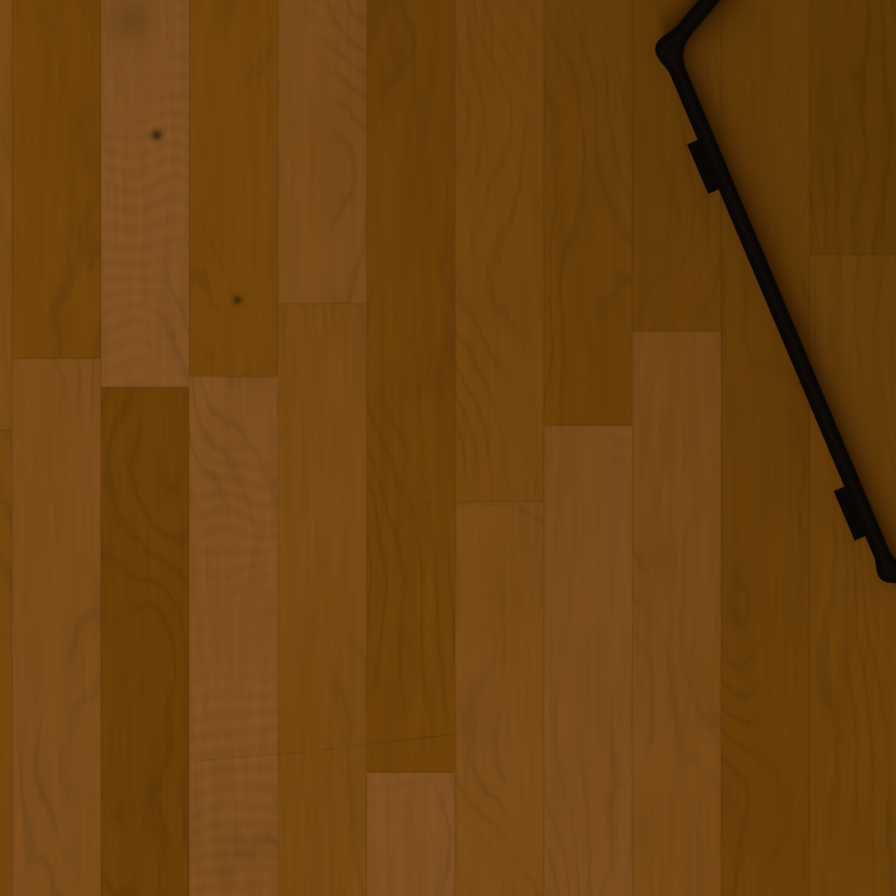
Write a Shadertoy shader that draws this texture.

```glsl
const float PLANK_WIDTH = 0.0989;
const float FIRST_SEAM = 0.0135;
const float SEAM_WIDTH = 0.0011;
const float TUBE_RADIUS = 0.0092;
const float GRAIN_STRENGTH = 0.07;
const float TONE_VARIATION = 0.24;
const vec3 DARK_WOOD = vec3(0.355, 0.205, 0.015);
const vec3 MID_WOOD = vec3(0.43, 0.26, 0.04);
const vec3 PALE_WOOD = vec3(0.475, 0.30, 0.125);
const vec3 SHADOW = vec3(0.16, 0.075, 0.0);
const vec3 TUBE_BLACK = vec3(0.035, 0.022, 0.015);
const vec3 TUBE_SHEEN = vec3(0.09, 0.06, 0.04);
const vec2 BEND_TOP = vec2(0.746, 0.945);
const vec2 BEND_LOW = vec2(0.992, 0.363);

// Per column: joint height, then tone above and below it
const float JOINT[11] = float[](0.52, 0.60, 0.568, 0.58, 0.661, 0.138, 0.44, 0.525, 0.63, -0.2, 0.716);
const float TONE_ABOVE[11] = float[](0.7, 0.42, 1.0, 0.52, 0.82, 0.36, 0.6, 0.38, 0.36, 0.36, 0.22);
const float TONE_BELOW[11] = float[](0.6, 0.82, 0.25, 0.92, 0.68, 1.0, 0.76, 0.86, 0.78, 0.4, 0.45);

float hash(vec2 p) {
    vec3 q = fract(p.xyx * 0.1031);
    q += dot(q, q.yzx + 33.33);
    return fract((q.x + q.y) * q.z);
}

float noise(vec2 p) {
    vec2 i = floor(p), f = fract(p);
    f = f * f * (3.0 - 2.0 * f);
    return mix(mix(hash(i), hash(i + vec2(1, 0)), f.x),
               mix(hash(i + vec2(0, 1)), hash(i + vec2(1, 1)), f.x), f.y);
}

float fbm(vec2 p) {
    float sum = 0.0, gain = 0.5;
    for (int i = 0; i < 4; i++) {
        sum += gain * noise(p);
        p = p * 2.03 + 17.0;
        gain *= 0.5;
    }
    return sum;
}

float segment(vec2 p, vec2 a, vec2 b) {
    vec2 d = b - a;
    return length(p - a - d * clamp(dot(p - a, d) / dot(d, d), 0.0, 1.0));
}

float box(vec2 p, vec2 halfSize) {
    vec2 d = abs(p) - halfSize;
    return length(max(d, 0.0)) + min(max(d.x, d.y), 0.0);
}

float smoothMin(float a, float b, float k) {
    float h = max(k - abs(a - b), 0.0) / k;
    return min(a, b) - 0.25 * k * h * h;
}

float knot(vec2 p, vec2 center, float size) {
    return exp(-dot(p - center, p - center) / (size * size));
}

vec3 woodFloor(vec2 p, float px) {
    float x = (p.x - FIRST_SEAM) / PLANK_WIDTH;
    float column = floor(x);
    int id = clamp(int(column) + 1, 0, 10);
    float above = smoothstep(-px, px, p.y - JOINT[id]);
    float seed = hash(vec2(column + 7.0, step(0.5, above) + 3.0)) * 90.0;
    float tone = mix(TONE_BELOW[id], TONE_ABOVE[id], above);

    // Broad stain, fine fibres and arched growth rings
    tone += TONE_VARIATION * (fbm(p * vec2(14.0, 5.0) + seed) - 0.47);
    float fibre = fbm(p * vec2(190.0, 14.0) + seed) - 0.47;
    float field = noise(p * vec2(13.0, 5.0) + seed) * 6.0 + p.x * 30.0 + p.y * 5.0;
    field += 0.8 * fbm(p * vec2(50.0, 20.0) + seed);
    float rings = pow(0.5 + 0.5 * sin(field * 6.283), 5.0);
    rings *= smoothstep(0.3, 0.75, noise(p * vec2(18.0, 6.0) + seed + 31.0));

    // Pale cross ripples on some planks
    float ripple = sin(p.y * 310.0 + 9.0 * noise(p * vec2(24.0, 12.0) + seed));
    ripple *= smoothstep(0.83, 0.9, tone) * smoothstep(0.4, 0.8, noise(p * vec2(12.0, 7.0) + seed));

    vec3 color = mix(DARK_WOOD, MID_WOOD, clamp(tone * 2.0, 0.0, 1.0));
    color = mix(color, PALE_WOOD, clamp(tone * 2.0 - 1.0, 0.0, 1.0));
    color *= 1.0 + GRAIN_STRENGTH * (fibre * 1.4 - rings + 0.3 * ripple + 0.15);

    // Seams and end joints
    float seam = abs(fract(x + 0.5) - 0.5) * PLANK_WIDTH;
    float joint = abs(p.y - JOINT[id]);
    float gap = 1.0 - smoothstep(SEAM_WIDTH - px, SEAM_WIDTH + px, min(seam, joint));
    color *= 1.0 - 0.08 * gap;

    // Knots and long scratches
    float knots = 0.5 * knot(p, vec2(0.175, 0.849), 0.006) + 0.45 * knot(p, vec2(0.265, 0.665), 0.005);
    knots += 0.13 * knot(p, vec2(0.146, 0.978), 0.025);
    vec2 bent = p + vec2(0.0, 0.006 * noise(p * 12.0));
    float scratch = min(segment(bent, vec2(0.22, 0.155), vec2(0.51, 0.183)),
                        segment(bent, vec2(0.47, 0.441), vec2(0.57, 0.439)));
    knots += 0.13 * (1.0 - smoothstep(0.0, 0.001 + px, scratch)) * noise(p * 60.0);
    return color * (1.0 - knots);
}

void mainImage(out vec4 fragColor, in vec2 fragCoord) {
    vec2 p = fragCoord / iResolution.y;
    float px = 1.0 / iResolution.y;
    vec3 color = woodFloor(p, px);

    // Light falls off towards the upper right
    color *= 1.03 - 0.13 * smoothstep(0.4, 1.3, dot(p, vec2(0.8, 0.45)));

    // Bent tube with two feet along its straight side
    vec2 along = normalize(BEND_LOW - BEND_TOP);
    vec2 side = vec2(-along.y, along.x);
    float tube = segment(p, BEND_TOP, BEND_LOW);
    tube = smoothMin(tube, segment(p, BEND_TOP, vec2(0.80, 1.01)), 0.022);
    tube = smoothMin(tube, segment(p, BEND_LOW, vec2(1.03, 0.352)), 0.015);
    float shape = tube - TUBE_RADIUS;
    for (int i = 0; i < 2; i++) {
        vec2 foot = mix(BEND_TOP, BEND_LOW, 0.215 + 0.665 * float(i)) - side * 0.012;
        vec2 q = p - foot;
        shape = min(shape, box(vec2(dot(q, side), dot(q, along)), vec2(0.009, 0.029)) - 0.001);
    }

    // Soft shadow on the inner side
    float inner = smoothstep(-0.005, 0.01, dot(p - BEND_TOP, side));
    float shade = exp(-max(shape, 0.0) / 0.016) * mix(0.18, 0.85, inner);
    color = mix(color, SHADOW, shade);

    float sheen = 0.5 * exp(-pow(tube / (TUBE_RADIUS * 0.4), 2.0));
    vec3 metal = mix(TUBE_BLACK, TUBE_SHEEN, sheen);
    color = mix(color, metal, 1.0 - smoothstep(-px, px, shape));
    fragColor = vec4(color, 1.0);
}
```
